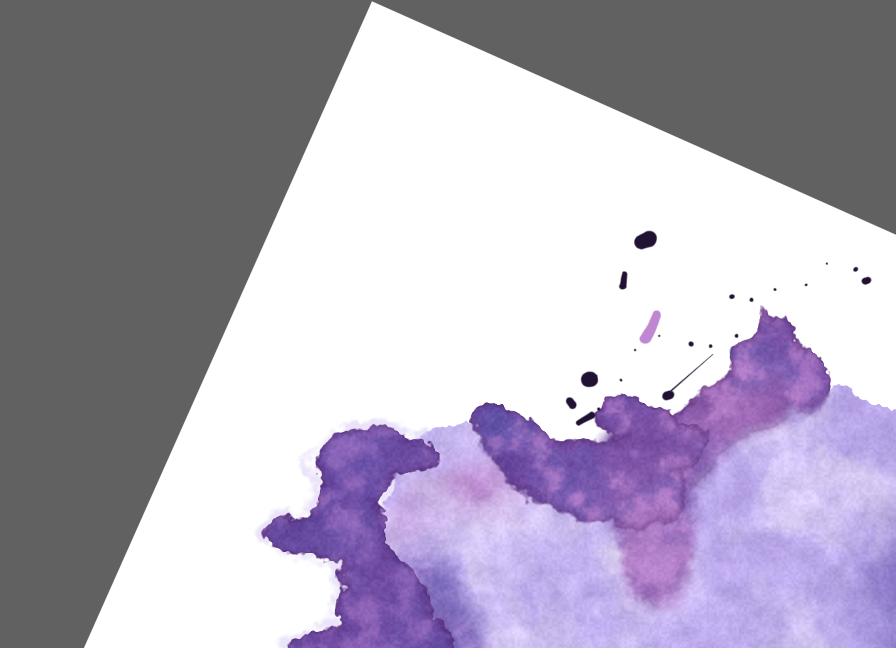
Reproduce this background procedurally as a WebGL 2 fragment shader.

```glsl
#version 300 es
precision highp float;

uniform vec2 u_resolution;
out vec4 outColor;

const vec3 GREY = vec3(0.38);
const vec3 LILAC = vec3(0.85, 0.80, 0.96);
const vec3 LAVENDER = vec3(0.73, 0.66, 0.92);
const vec3 VIOLET = vec3(0.45, 0.31, 0.65);
const vec3 INDIGO = vec3(0.41, 0.34, 0.68);
const vec3 ORCHID = vec3(0.69, 0.47, 0.76);
const vec3 RIM = vec3(0.32, 0.15, 0.43);
const vec3 INK = vec3(0.13, 0.07, 0.20);

float hash(vec2 p) {
  vec3 q = fract(p.xyx * 0.1031);
  q += dot(q, q.yzx + 33.33);
  return fract((q.x + q.y) * q.z);
}

float noise(vec2 p) {
  vec2 i = floor(p), f = fract(p);
  f = f * f * (3.0 - 2.0 * f);
  float low = mix(hash(i), hash(i + vec2(1, 0)), f.x);
  float high = mix(hash(i + vec2(0, 1)), hash(i + vec2(1, 1)), f.x);
  return mix(low, high, f.y);
}

float fbm(vec2 p) {
  float sum = 0.0, gain = 0.5;
  for (int i = 0; i < 5; i++) {
    sum += gain * noise(p);
    p = mat2(1.6, 1.2, -1.2, 1.6) * p + 17.0;
    gain *= 0.5;
  }
  return sum;
}

// Distance to a stroke whose radius runs from ra to rb
float stroke(vec2 p, vec2 a, vec2 b, float ra, float rb) {
  vec2 ab = b - a;
  float t = clamp(dot(p - a, ab) / dot(ab, ab), 0.0, 1.0);
  return length(p - a - ab * t) - mix(ra, rb, t);
}

float join(float a, float b) {
  float h = max(1.5 - abs(a - b), 0.0);
  return min(a, b) - h * h / 6.0;
}

float cover(float d, float soft) { return 1.0 - smoothstep(-soft, soft, d); }

float glow(vec2 p, vec2 center, vec2 size) {
  vec2 q = (p - center) / size;
  return exp(-dot(q, q));
}

float leftStroke(vec2 p) {
  float d = stroke(p, vec2(55, 29.5), vec2(65.5, 30), 3.8, 2.4);
  d = join(d, stroke(p, vec2(54.5, 28), vec2(53, 20), 4.5, 5.0));
  d = join(d, stroke(p, vec2(43, 17.8), vec2(54, 17), 2.2, 3.2));
  d = join(d, stroke(p, vec2(56.5, 18), vec2(61, 0), 3.5, 8.5));
  return join(d, stroke(p, vec2(46, 0), vec2(55, 1), 1.8, 2.5));
}

float middleStroke(vec2 p) {
  float d = stroke(p, vec2(75.5, 35), vec2(81, 30), 3.0, 4.5);
  d = join(d, stroke(p, vec2(81.5, 28), vec2(89, 26), 4.0, 5.7));
  d = join(d, stroke(p, vec2(89, 26), vec2(98, 25), 5.5, 7.0));
  return join(d, stroke(p, vec2(95.3, 36), vec2(104, 32), 3.0, 4.0));
}

float towerStroke(vec2 p) {
  float d = stroke(p, vec2(119.5, 49.6), vec2(119.5, 44), 3.0, 5.0);
  d = join(d, stroke(p, vec2(117, 43.3), vec2(124, 41.5), 4.8, 4.4));
  return join(d, stroke(p, vec2(105, 30.5), vec2(117, 39.5), 4.8, 4.6));
}

float washShape(vec2 p) {
  float d = stroke(p, vec2(70.5, 23), vec2(71, 0), 11.3, 12.0);
  d = join(d, stroke(p, vec2(83, 17), vec2(101, 18), 14.0, 14.0));
  d = join(d, stroke(p, vec2(115, 22), vec2(126, 25), 14.0, 15.0));
  d = join(d, stroke(p, vec2(126, 25), vec2(141, 21), 15.0, 14.5));
  return join(d, stroke(p, vec2(66, 0), vec2(142, 0), 12.0, 14.0));
}

// Pigment with a dark line where the paint dried at its edge
vec3 driedPaint(vec3 base, vec3 pigment, float d, float soft) {
  vec3 tone = mix(pigment, RIM, 0.65 * exp(-abs(d) / 0.55));
  return mix(base, tone, cover(d, soft));
}

void main() {
  // One unit is a hundredth of the canvas height
  vec2 p = 100.0 * gl_FragCoord.xy / u_resolution.y;
  float px = 100.0 / u_resolution.y;

  // Ragged edges come from bending the plane
  vec2 bend = vec2(fbm(p * 0.2), fbm(p * 0.2 + 40.0)) - 0.48;
  vec2 w = p + bend * 4.5 + (noise(p * 1.6) - 0.5) * 0.6;
  float cloud = fbm(p * 0.09 + bend);
  float mottle = fbm(p * 0.35 + 9.0);
  float grain = noise(p * 2.6) - 0.5;

  float left = leftStroke(w), middle = middleStroke(w);
  float tower = towerStroke(w), wash = washShape(w);
  vec3 color = vec3(1);

  // Pale wash with blooms
  vec3 pale = mix(LILAC, LAVENDER, smoothstep(0.35, 0.75, cloud));
  pale = mix(pale, ORCHID, 0.75 * glow(w, vec2(74, 25), vec2(6, 4)));
  pale = mix(pale, ORCHID, 0.35 * glow(w, vec2(63, 20), vec2(4, 5)));
  pale = mix(pale, INDIGO, 0.65 * glow(w, vec2(140, 8), vec2(7, 13)));
  pale = mix(pale, LAVENDER, 0.8 * glow(w, vec2(110, 3), vec2(12, 7)));
  pale = mix(pale, vec3(0.96, 0.94, 1), 0.8 * glow(w, vec2(95, 14), vec2(3, 2)));
  float fringe = min(left - 1.1, stroke(w, vec2(48, 27), vec2(54, 33), 1.5, 2.0));
  color = mix(color, LILAC, 0.55 * cover(fringe, 0.5) * smoothstep(0.3, 0.55, mottle));
  color = mix(color, pale, cover(wash, px));

  // Strong pigment, warmer low and in the middle
  vec3 pigment = mix(VIOLET, INDIGO, smoothstep(0.4, 0.65, cloud));
  float warm = glow(w, vec2(101, 15), vec2(13, 14)) + glow(w, vec2(114, 36), vec2(9, 7));
  warm += 0.7 * smoothstep(0.45, 0.7, mottle);
  pigment = mix(pigment, ORCHID, clamp(warm * 0.75, 0.0, 0.9));
  float body = stroke(w, vec2(99, 27), vec2(101.5, 12), 7.5, 5.0);
  color = mix(color, pigment, 0.9 * cover(body, 1.8));
  color = mix(color, pigment, 0.75 * cover(stroke(w, vec2(66, 8), vec2(68, 0), 5.0, 6.0), 2.5));
  color = driedPaint(color, mix(pigment, ORCHID, 0.2), tower, mix(px, 2.0, cover(wash + 1.5, 1.5)));
  color = driedPaint(color, pigment, middle, mix(px, 0.5, cover(wash, 1.0)));
  color = driedPaint(color, mix(pigment, VIOLET, 0.5), left, px);
  float painted = cover(min(min(left, middle), min(tower, wash)), px);
  color += painted * (grain * 0.06 + (mottle - 0.48) * 0.16);

  // Large drops of ink
  vec2 s = p + (bend.yx * 0.8);
  float drops = stroke(s, vec2(99, 62.6), vec2(100.2, 63), 1.1, 1.2);
  drops = min(drops, stroke(s, vec2(90.8, 41.4), vec2(91, 41.4), 1.2, 1.2));
  drops = min(drops, stroke(s, vec2(88, 38), vec2(88.4, 37.5), 0.6, 0.6));
  drops = min(drops, stroke(s, vec2(96, 55.9), vec2(96.4, 57.8), 0.55, 0.4));
  drops = min(drops, stroke(s, vec2(102.8, 39), vec2(103.2, 39.1), 0.7, 0.7));
  drops = min(drops, stroke(s, vec2(89.4, 34.8), vec2(91.4, 36), 0.4, 0.5));
  drops = min(drops, stroke(s, vec2(133.7, 56.6), vec2(134, 56.7), 0.55, 0.55));
  drops = min(drops, stroke(p, vec2(103, 39.2), vec2(110, 45.3), 0.12, 0.03));

  // Fine spatter along a rising band
  for (int i = 0; i < 14; i++) {
    float k = float(i);
    vec2 spot = mix(vec2(90, 36), vec2(132, 59), (k + hash(vec2(k, 3))) / 14.0);
    spot += vec2(-3, 6) * (hash(vec2(k, 8)) - 0.2);
    drops = min(drops, length(s - spot) - mix(0.15, 0.42, hash(vec2(k, 5))));
  }
  color = mix(color, ORCHID + 0.06, cover(stroke(s, vec2(99.7, 47.8), vec2(101.2, 51.3), 0.9, 0.7), px));
  color = mix(color, INK, cover(drops, px));

  // Tilted sheet over the grey ground
  vec2 along = normalize(vec2(449, -200));
  vec2 corner = p - vec2(57.4, 99.8);
  float sheet = max(-dot(corner, along), dot(corner, vec2(-along.y, along.x)));
  outColor = vec4(mix(GREY, clamp(color, 0.0, 1.0), cover(sheet, px * 0.7)), 1);
}
```
